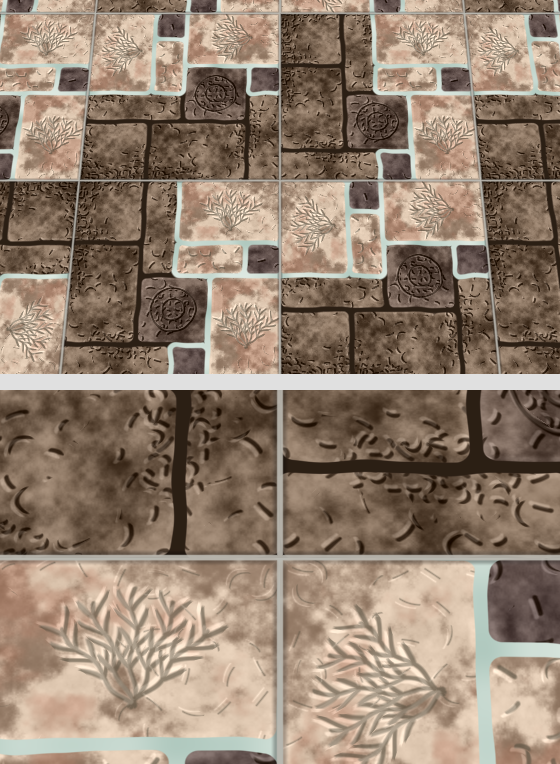
Top, the full canvas; bottom, a detail of the centre.
Give the GLSL for this texture, as a Shadertoy shader.

```glsl
// Stone rectangles (left, top, right, bottom) in sixths of a tile
const vec4 STONES[10] = vec4[10](
    vec4(0, 0, 2, 2), vec4(2, 0, 3, 3), vec4(3, 0, 6, 2), vec4(3, 2, 5, 3), vec4(5, 2, 6, 3),
    vec4(0, 2, 2, 5), vec4(2, 3, 4, 5), vec4(4, 3, 6, 6), vec4(0, 5, 3, 6), vec4(3, 5, 4, 6));
const int FERN = 0, PALE = 1, PLUM = 2, DARK = 3, MEDAL = 4;
const int KINDS[10] = int[10](DARK, DARK, FERN, PALE, PLUM, DARK, MEDAL, FERN, DARK, PLUM);

float hash(vec2 p) {
    return fract(sin(dot(p, vec2(127.1, 311.7))) * 43758.545);
}

float noise(vec2 p) {
    vec2 i = floor(p), f = fract(p);
    f = f * f * (3.0 - 2.0 * f);
    return mix(mix(hash(i), hash(i + vec2(1, 0)), f.x),
               mix(hash(i + vec2(0, 1)), hash(i + vec2(1, 1)), f.x), f.y);
}

float fbm(vec2 p) {
    float sum = 0.0, amp = 0.52;
    for (int i = 0; i < 4; i++) {
        sum += amp * noise(p);
        p = p * 2.1 + 7.3;
        amp *= 0.52;
    }
    return sum;
}

vec2 rotate(vec2 p, float a) {
    return vec2(cos(a) * p.x - sin(a) * p.y, sin(a) * p.x + cos(a) * p.y);
}

float roundBox(vec2 p, vec2 halfSize, float radius) {
    vec2 q = abs(p) - halfSize + radius;
    return length(max(q, 0.0)) + min(max(q.x, q.y), 0.0) - radius;
}

// Quarter turn of the alternate tiles
vec2 turnTile(vec2 p, vec2 cell) {
    if (mod(cell.x + cell.y, 2.0) < 0.5) return p;
    return cell.x < -1.5 || cell.y > 0.5 ? vec2(-p.y, p.x) : vec2(p.y, -p.x);
}

// Distance to short bent strokes scattered one per cell
float worms(vec2 p, float scale) {
    p *= scale;
    float d = 1.0;
    for (int k = 0; k < 9; k++) {
        vec2 id = floor(p) + vec2(k % 3 - 1, k / 3 - 1);
        float h = hash(id), g = hash(id + 31.7);
        vec2 q = rotate(p - id - 0.2 - 0.6 * vec2(g, h), 6.28 * h);
        q.y += (g - 0.5) * 3.5 * q.x * q.x;
        d = min(d, length(vec2(max(abs(q.x) - 0.12 - 0.25 * g, 0.0), q.y)));
    }
    return d / scale;
}

// Distance to a fan of twigged branches growing towards -y
float fern(vec2 p) {
    float d = 1.0;
    for (int i = 0; i < 5; i++) {
        float k = float(i) - 2.0;
        vec2 q = rotate(p, -0.36 * k);
        float len = 0.21 - 0.015 * abs(k);
        q.x += 0.006 * sin(q.y * 60.0 + k);
        d = min(d, length(vec2(q.x, q.y - clamp(q.y, -len, 0.0))));
        float along = -q.y - 1.3 * abs(q.x);
        float node = clamp(round(along / 0.034), 2.0, 5.0) * 0.034;
        float twig = abs(along - node) * 0.61 + max(abs(q.x) - 0.025, 0.0);
        d = min(d, twig);
    }
    return d;
}

// Groove depth of the relief on a stone, 0 to 1
float carve(vec2 p, vec2 centre, int kind) {
    float d = worms(p, 17.0) + 0.012 * smoothstep(0.45, 0.7, noise(p * 9.0));
    if (kind == FERN) d = min(d + 0.003, fern(p - centre - vec2(0.01, 0.1)));
    if (kind == DARK) d = min(d, worms(p, 34.0) + 0.02 * smoothstep(0.3, 0.55, noise(p * 6.0)));
    if (kind == MEDAL) {
        float r = length(p - centre) + 0.006 * noise(p * 30.0);
        if (r < 0.1) d = min(worms(p, 34.0), abs(r - 0.055));
        d = min(d, abs(r - 0.108));
    }
    return smoothstep(0.0065, 0.0015, d);
}

vec3 stoneColour(vec2 p, int kind, float seed) {
    float n = fbm(p * 8.0 + seed * 13.0), grain = fbm(p * 38.0 + seed);
    float tone = smoothstep(0.25, 0.72, 0.7 * n + 0.3 * grain);
    vec3 dark = mix(vec3(0.27, 0.20, 0.14), vec3(0.60, 0.51, 0.43), tone);
    vec3 pale = mix(vec3(0.60, 0.50, 0.42), vec3(0.87, 0.78, 0.69), smoothstep(0.05, 0.7, tone));
    float rust = smoothstep(0.45, 0.7, fbm(p * 11.0 + seed * 5.0 + 40.0));
    pale = mix(pale, vec3(0.70, 0.50, 0.41), 0.5 * rust);
    vec3 plum = mix(vec3(0.27, 0.21, 0.20), vec3(0.45, 0.38, 0.36), tone);
    vec3 c = kind <= PALE ? pale : kind == PLUM ? plum : kind == DARK ? dark : mix(dark, plum, 0.5);
    return c + 0.16 * (grain - 0.5);
}

void mainImage(out vec4 fragColor, in vec2 fragCoord) {
    // Floor seen at a shallow tilt
    vec2 uv = fragCoord / iResolution.xy;
    float depth = 5.98 - uv.y;
    vec2 ground = vec2((uv.x - 0.5) * 15.23 / depth, 61.27 / depth - 11.216);
    float px = 15.23 / depth / iResolution.x;
    vec2 cell = floor(ground), local = ground - cell;
    vec2 p = turnTile(local - 0.5, cell) * vec2(1, -1) + 0.5;

    // Nearest stone, and nearest stone with pale grout
    vec2 wobbled = p + 0.012 * (vec2(noise(p * 14.0), noise(p * 14.0 + 50.0)) - 0.5);
    float d = 1.0, paleDist = 1.0;
    int nearest = 0;
    for (int i = 0; i < 10; i++) {
        vec2 lo = STONES[i].xy / 6.0 + 0.012 * step(0.5, STONES[i].xy);
        vec2 hi = STONES[i].zw / 6.0 - 0.012 * step(STONES[i].zw, vec2(5.5));
        float box = roundBox(wobbled - 0.5 * (lo + hi), 0.5 * (hi - lo), 0.022);
        if (box < d) { d = box; nearest = i; }
        if (KINDS[i] <= PLUM) paleDist = min(paleDist, box);
    }
    int kind = KINDS[nearest];
    vec2 centre = (STONES[nearest].xy + STONES[nearest].zw) / 12.0;

    // Stone with embossed relief and a worn rim
    vec3 stone = stoneColour(p + 0.01 * cell, kind, float(nearest));
    float groove = carve(p, centre, kind);
    float lit = groove - carve(p + vec2(0.006, 0.007), centre, kind);
    vec3 grooveColour = kind <= PALE ? vec3(0.56, 0.53, 0.47) : vec3(0.20, 0.15, 0.11);
    stone = mix(stone, grooveColour, 0.6 * groove) - 0.13 * lit;
    stone += 0.10 * smoothstep(-0.016, -0.005, d) * noise(p * 20.0);

    // Grout and tile seams
    vec3 mint = mix(vec3(0.68, 0.78, 0.74), vec3(0.88, 0.92, 0.89), noise(p * 12.0));
    vec3 grout = mix(mint, vec3(0.17, 0.12, 0.08), smoothstep(0.022, 0.034, paleDist));
    vec3 colour = mix(stone, grout, smoothstep(-px, px, d));
    vec2 edge = min(local, 1.0 - local);
    float seam = min(edge.x, edge.y);
    colour *= 1.0 - 0.3 * smoothstep(0.016, 0.006, seam);
    colour = mix(colour, vec3(0.74, 0.73, 0.70), 0.9 * smoothstep(0.005 + px, 0.005 - px, seam));
    fragColor = vec4(clamp(colour, 0.0, 1.0), 1.0);
}
```
